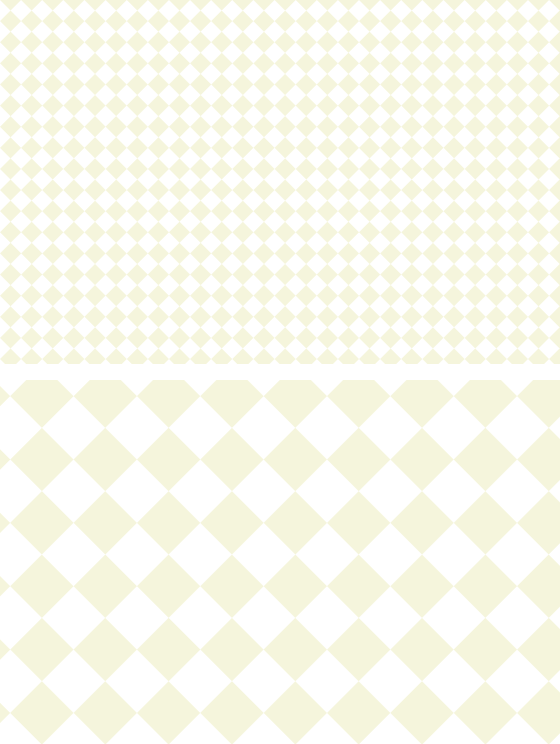
Top, the full canvas; bottom, a detail of the centre.
This pattern is drawn by a Shadertoy shader. Its source:

```glsl
// Pale beige and white checkerboard turned 45 degrees, forming rows of touching diamonds.

const vec3 BEIGE = vec3(0.961, 0.961, 0.863);
const vec3 WHITE = vec3(1.0);
const float SQUARES_PER_WIDTH = 37.5; // square sides that fit along the canvas width

// Rotates a point by 45 degrees.
vec2 rotateDiagonal(vec2 p) {
    return vec2(p.x + p.y, p.x - p.y) * sqrt(0.5);
}

// Signed distance to the nearest stripe edge: positive in even unit stripes.
vec2 stripeDistance(vec2 p) {
    return abs(mod(p - 0.5, 2.0) - 1.0) - 0.5;
}

// Smooth checker coverage: 1 where both stripe signs agree, 0 elsewhere.
float checker(vec2 p, float edgeWidth) {
    vec2 side = clamp(2.0 * stripeDistance(p) / edgeWidth, -1.0, 1.0);
    return 0.5 + 0.5 * side.x * side.y;
}

void mainImage(out vec4 fragColor, in vec2 fragCoord) {
    // Measure from the top left corner, in square sides.
    float scale = SQUARES_PER_WIDTH / iResolution.x;
    vec2 p = vec2(fragCoord.x, iResolution.y - fragCoord.y) * scale;

    // Blend the two colours across a one-pixel edge.
    float coverage = checker(rotateDiagonal(p), scale);
    fragColor = vec4(mix(WHITE, BEIGE, coverage), 1.0);
}
```
